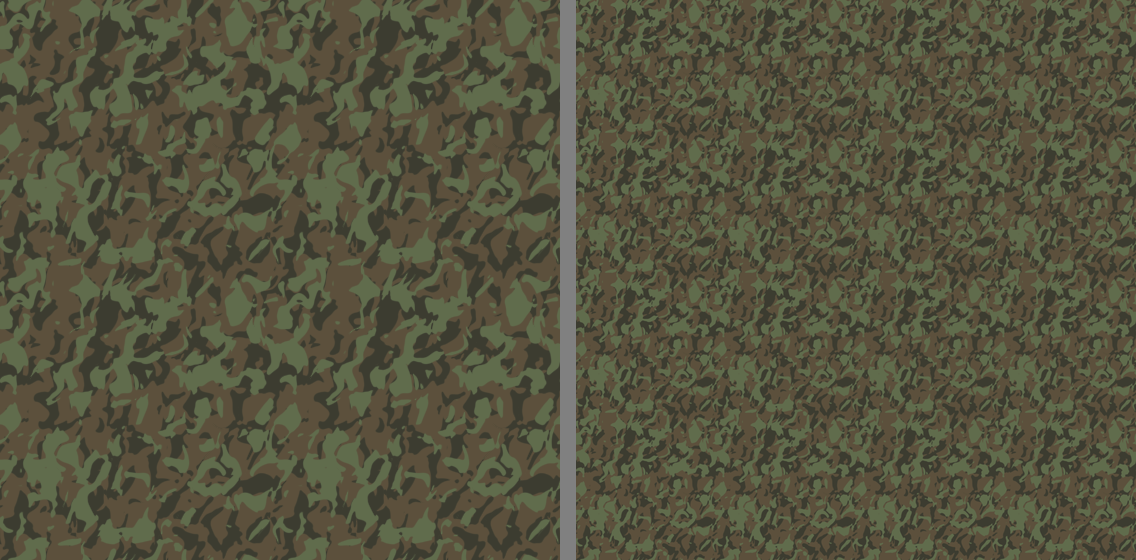
Left: one tile. Right: repeated 2 by 2.
Give the GLSL for this pattern, as a three.js fragment shader.

```glsl
varying vec2 vUv;

const vec3 BROWN = vec3(0.36, 0.315, 0.235);
const vec3 DARK  = vec3(0.237, 0.237, 0.19);
const vec3 GREEN = vec3(0.375, 0.425, 0.30);

const float REPEATS = 2.0;        // whole repeats across the canvas
const float GREEN_LEVEL = 0.135;  // higher means less green
const float DARK_LEVEL = 0.055;   // higher means less dark
const float EDGE = 0.0016;        // half width of an edge, in canvas units
const float STEP = 0.0005;        // step for slopes, in repeat units

// Cells across, cells up, and sideways lean in cells per repeat
const vec3 CLUMPS = vec3(6.0, 5.0, 2.0);
const vec3 BLOBS  = vec3(18.0, 13.0, 5.0);
const vec3 SPECKS = vec3(37.0, 29.0, 9.0);
const vec3 WARP   = vec3(12.0, 11.0, 0.0);
const float CLUMP_WEIGHT = 0.6;
const float SPECK_WEIGHT = 0.5;
const float WARP_AMOUNT = 0.06;

float hash(vec2 cell, float seed) {
  vec3 h = fract(vec3(cell.xyx + seed * 17.3) * vec3(0.1031, 0.1030, 0.0973));
  h += dot(h, h.yzx + 33.33);
  return fract((h.x + h.y) * h.z);
}

// Gradient at a lattice corner, wrapped along the leaning lattice
vec2 cornerGradient(vec2 cell, vec3 grid, float seed) {
  float row = floor((cell.y + 0.5) / grid.y);
  cell += row * vec2(grid.z, -grid.y);
  cell.x -= grid.x * floor((cell.x + 0.5) / grid.x);
  float angle = 6.28319 * hash(cell, seed);
  return vec2(cos(angle), sin(angle));
}

// Gradient noise that repeats every unit in both directions
float noise(vec2 p, vec3 grid, float seed) {
  vec2 q = vec2(p.x * grid.x - p.y * grid.z, p.y * grid.y);
  vec2 cell = floor(q);
  vec2 f = q - cell;
  vec2 u = f * f * f * (f * (f * 6.0 - 15.0) + 10.0);
  vec2 r = vec2(1.0, 0.0);
  float a = dot(cornerGradient(cell, grid, seed), f);
  float b = dot(cornerGradient(cell + r.xy, grid, seed), f - r.xy);
  float c = dot(cornerGradient(cell + r.yx, grid, seed), f - r.yx);
  float d = dot(cornerGradient(cell + r.xx, grid, seed), f - r.xx);
  return mix(mix(a, b, u.x), mix(c, d, u.x), u.y);
}

// Warped sum of clumps, blobs and specks
float patchField(vec2 p, float seed) {
  vec2 bend = vec2(noise(p, WARP, seed + 1.0), noise(p, WARP, seed + 2.0));
  p += WARP_AMOUNT * bend;
  return CLUMP_WEIGHT * noise(p, CLUMPS, seed + 3.0)
       + noise(p, BLOBS, seed + 4.0)
       + SPECK_WEIGHT * noise(p, SPECKS, seed + 5.0);
}

// Coverage with an even edge: field height divided by its slope
float patchMask(vec2 p, float level, float seed) {
  float height = patchField(p, seed);
  float dx = patchField(p + vec2(STEP, 0.0), seed) - height;
  float dy = patchField(p + vec2(0.0, STEP), seed) - height;
  float slope = max(length(vec2(dx, dy)) / STEP, 2.0) * REPEATS;
  return smoothstep(-EDGE, EDGE, (height - level) / slope);
}

void main() {
  vec2 p = vUv * REPEATS;
  vec3 color = mix(BROWN, DARK, patchMask(p, DARK_LEVEL, 11.0));
  color = mix(color, GREEN, patchMask(p, GREEN_LEVEL, 29.0));
  gl_FragColor = vec4(color, 1.0);
}
```
